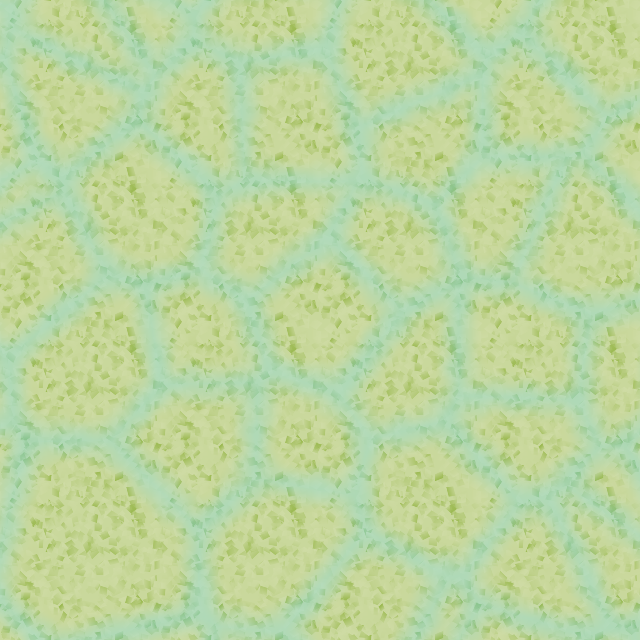
This pattern is drawn by a WebGL 2 fragment shader. Its source:

```glsl
#version 300 es
precision highp float;

uniform vec2 u_resolution;
out vec4 fragColor;

// Colours: each ground has a pale and a deep tone
const vec3 MEADOW_PALE = vec3(0.81, 0.86, 0.645);
const vec3 MEADOW_DEEP = vec3(0.635, 0.745, 0.36);
const vec3 VEIN_PALE = vec3(0.705, 0.86, 0.735);
const vec3 VEIN_DEEP = vec3(0.56, 0.78, 0.58);

// Veins, measured in patches; weights make patch sizes uneven
const float PATCHES = 5.6;
const float PATCH_WEIGHT = 0.45;
const float VEIN_REACH = 0.23;
const float VEIN_ROUNDING = 24.0;
const float VEIN_WOBBLE = 0.06;

// Chips: the scatter repeats four times across the canvas
const float CHIPS = 60.0;
const float CHIP_PERIOD = 15.0;
const int CHIP_LAYERS = 3;
const vec2 CHIP_HALF_SIZE = vec2(0.18, 0.46);
const float CHIP_SKEW = 0.9;
const float CHIP_FADE = 0.25;
const float CHIP_RARITY = 2.3;
const vec2 CLUMP_GAIN = vec2(0.6, 1.5);
const float CLUMPS = 20.0;
const float CLUMP_PERIOD = 5.0;
const float GROUND_TONE = 0.12;

const float TAU = 6.28319;

// Integer hash of a cell and a seed, giving three values in 0..1
vec3 hash3(vec2 cell, int seed) {
    uvec3 v = uvec3(ivec3(ivec2(floor(cell)), seed));
    v = v * 1664525u + 1013904223u;
    v += v.yzx * v.zxy;
    v ^= v >> 16u;
    v += v.yzx * v.zxy;
    return vec3(v >> 8u) / 16777216.0;
}

// Smooth value noise that wraps after the given period
float wrappedNoise(vec2 p, float period, int seed) {
    vec2 cell = floor(p);
    vec2 f = p - cell;
    f = f * f * (3.0 - 2.0 * f);
    float a = hash3(mod(cell, period), seed).x;
    float b = hash3(mod(cell + vec2(1, 0), period), seed).x;
    float c = hash3(mod(cell + vec2(0, 1), period), seed).x;
    float d = hash3(mod(cell + vec2(1, 1), period), seed).x;
    return mix(mix(a, b, f.x), mix(c, d, f.x), f.y);
}

// Offset to the site of a cell, and its weighted squared distance
vec3 siteFrom(vec2 p, vec2 id) {
    vec3 h = hash3(id, 7);
    vec2 toSite = id + h.xy - p;
    return vec3(toSite, dot(toSite, toSite) - PATCH_WEIGHT * h.z * h.z);
}

// Rounded distance to the nearest border between weighted Voronoi patches
float borderDistance(vec2 p) {
    vec2 cell = floor(p);
    vec3 nearest = vec3(99.0);
    for (int j = -2; j <= 2; j++)
    for (int i = -2; i <= 2; i++) {
        vec3 site = siteFrom(p, cell + vec2(i, j));
        if (site.z < nearest.z) nearest = site;
    }
    float sum = 1e-6;
    for (int j = -2; j <= 2; j++)
    for (int i = -2; i <= 2; i++) {
        vec3 site = siteFrom(p, cell + vec2(i, j));
        float gap = distance(site.xy, nearest.xy);
        if (gap > 0.003) {
            float d = 0.5 * (site.z - nearest.z) / gap;
            sum += exp(-VEIN_ROUNDING * d);
        }
    }
    return -log(sum) / VEIN_ROUNDING;
}

// Overlapping skewed chips, each fading along its length
float chipTone(vec2 uv) {
    float clump = wrappedNoise(uv * CLUMPS, CLUMP_PERIOD, 3);
    float gain = mix(CLUMP_GAIN.x, CLUMP_GAIN.y, clump);
    float softness = 0.5 * CHIPS / u_resolution.y;
    float tone = GROUND_TONE;
    for (int layer = 0; layer < CHIP_LAYERS; layer++) {
        vec2 p = uv * CHIPS + 0.37 * float(layer);
        vec2 cell = floor(p);
        for (int j = -1; j <= 1; j++)
        for (int i = -1; i <= 1; i++) {
            vec2 id = cell + vec2(i, j);
            vec2 key = mod(id, CHIP_PERIOD);
            vec3 place = hash3(key, 20 + layer);
            vec3 form = hash3(key, 40 + layer);
            float angle = TAU * place.z;
            float c = cos(angle), s = sin(angle);
            vec2 q = mat2(c, -s, s, c) * (p - id - place.xy);
            q.x += CHIP_SKEW * (form.z - 0.5) * q.y;
            vec2 halfSize = mix(CHIP_HALF_SIZE.xx, CHIP_HALF_SIZE.yy, form.xy);
            vec2 d = abs(q) - halfSize;
            float cover = 1.0 - smoothstep(-softness, softness, max(d.x, d.y));
            float along = clamp(0.5 + 0.5 * q.x / halfSize.x, 0.0, 1.0);
            float depth = pow(hash3(key, 60 + layer).x, CHIP_RARITY) * gain;
            tone = mix(tone, depth, cover * mix(CHIP_FADE, 1.0, along));
        }
    }
    return clamp(tone, 0.0, 1.1);
}

void main() {
    vec2 uv = gl_FragCoord.xy / u_resolution.y;
    float wobble = wrappedNoise(uv * 40.0, 40.0, 5) - 0.5;
    float border = borderDistance(uv * PATCHES) + VEIN_WOBBLE * wobble;
    float vein = 1.0 - smoothstep(-0.04, VEIN_REACH, border);
    float tone = chipTone(uv);
    vec3 meadow = mix(MEADOW_PALE, MEADOW_DEEP, tone);
    vec3 water = mix(VEIN_PALE, VEIN_DEEP, tone);
    fragColor = vec4(mix(meadow, water, vein), 1.0);
}
```
